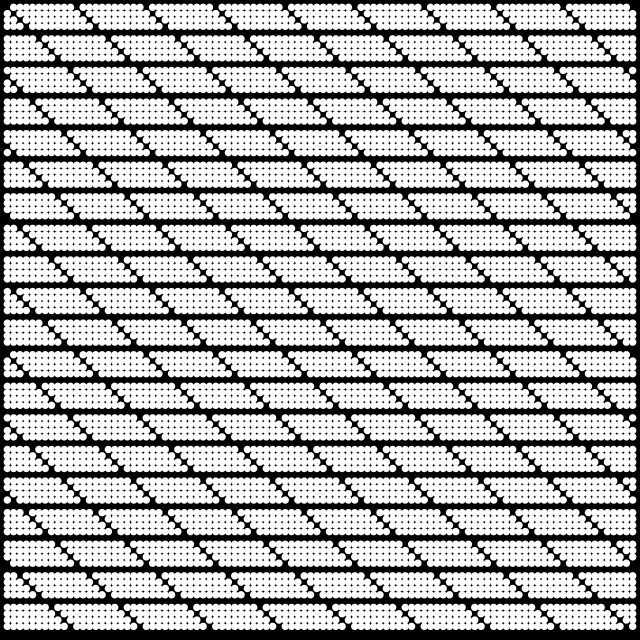
A three.js fragment shader for this pattern:

```glsl
varying vec2 vUv;

const vec3 INK = vec3(0.0);
const vec3 DOT = vec3(1.0);

// 1 where the lattice cell holds a dot; columns run right, rows run down
float hasDot(vec2 cell, float count, float bandRows, float slantPeriod) {
  vec2 inside = step(vec2(-0.5), cell) * step(cell, vec2(count - 0.5));
  float bandGap = step(bandRows - 1.5, mod(cell.y + 0.5, bandRows) - 0.5);
  float slantGap = step(mod(cell.x - cell.y + 0.5, slantPeriod), 1.0);
  return inside.x * inside.y * (1.0 - bandGap) * (1.0 - slantGap);
}

// Signed distance to the nearest dot, in lattice units
float dotField(vec2 p, float radius, float count, float bandRows, float slantPeriod) {
  vec2 base = floor(p);
  float nearest = 2.0;
  for (int j = 0; j < 2; j++) {
    for (int i = 0; i < 2; i++) {
      vec2 cell = base + vec2(float(i), float(j));
      float present = hasDot(cell, count, bandRows, slantPeriod);
      nearest = min(nearest, mix(2.0, distance(p, cell), present));
    }
  }
  return nearest - radius;
}

void main() {
  float count = 100.0;
  float pitch = 0.00987;

  // Centred lattice with dot centres on whole numbers, row 0 at the top
  vec2 centred = vec2(vUv.x, 1.0 - vUv.y) - 0.5;
  vec2 p = centred / pitch + 0.5 * (count - 1.0);

  // Four dotted rows per band, cut by a slanted gap every eleven columns
  float d = dotField(p, 0.58, count, 5.0, 11.0);
  float edge = max(fwidth(p.x), 0.0001);
  float coverage = clamp(0.5 - d / edge, 0.0, 1.0);

  gl_FragColor = vec4(mix(INK, DOT, coverage), 1.0);
}
```
